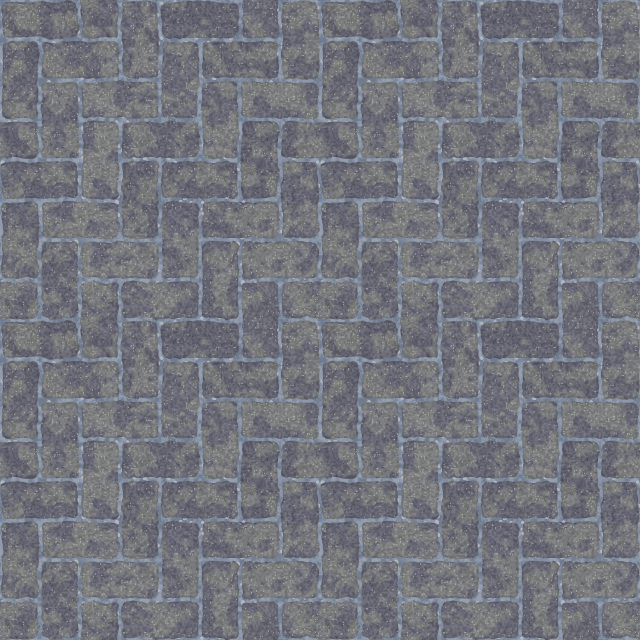
Give the GLSL for this texture, as a Shadertoy shader.

```glsl
const float CELLS = 16.0;   // brick widths across the canvas
const float PERIOD = 8.0;   // brick widths before the wear repeats
const float HALF_GAP = 0.047;
const float CORNER = 0.13;

const vec3 SLATE = vec3(0.405, 0.405, 0.455);
const vec3 WARM_GREY = vec3(0.485, 0.487, 0.490);
const vec3 VEIN = vec3(0.34, 0.34, 0.42);
const vec3 SPECK = vec3(0.71, 0.71, 0.70);
const vec3 MORTAR_DARK = vec3(0.43, 0.48, 0.56);
const vec3 MORTAR_LIGHT = vec3(0.59, 0.635, 0.70);
const vec3 CHIP = vec3(0.70, 0.71, 0.74);

float hash(vec2 p, float seed) {
    vec3 q = fract(vec3(p.xyx) * vec3(0.1031, 0.1030, 0.0973) + seed * 0.137);
    q += dot(q, q.yzx + 33.33);
    return fract((q.x + q.y) * q.z);
}

vec2 hash2(vec2 p, float seed) {
    return vec2(hash(p, seed), hash(p, seed + 3.7));
}

// Value noise that wraps every PERIOD units
float noise(vec2 p, float freq, float seed) {
    p *= freq;
    vec2 i = floor(p);
    vec2 f = p - i;
    f = f * f * (3.0 - 2.0 * f);
    float wrap = PERIOD * freq;
    vec2 a = mod(i, wrap);
    vec2 b = mod(i + 1.0, wrap);
    return mix(mix(hash(a, seed), hash(vec2(b.x, a.y), seed), f.x),
               mix(hash(vec2(a.x, b.y), seed), hash(b, seed), f.x), f.y);
}

float fbm(vec2 p, float freq, float seed) {
    float sum = 0.0;
    float amp = 0.5;
    for (int i = 0; i < 4; i++) {
        sum += amp * noise(p, freq, seed + float(i));
        freq *= 2.0;
        amp *= 0.5;
    }
    return sum / 0.9375;
}

// Scattered round grains; density is the chance of one per lattice cell
float grains(vec2 p, float freq, float density, float radius, float aa, float seed) {
    vec2 q = p * freq;
    vec2 i = floor(q);
    vec2 id = mod(i, PERIOD * freq);
    vec2 centre = 0.3 + 0.4 * hash2(id, seed);
    float r = radius * mix(0.6, 1.0, hash(id, seed + 8.0));
    float d = length(q - i - centre) - r;
    float edge = aa * freq * 0.5;
    return step(hash(id, seed + 5.0), density) * (1.0 - smoothstep(-edge, edge, d));
}

// Herringbone of 2 by 1 bricks: xy is the brick origin, zw its size
vec4 herringbone(vec2 p) {
    vec2 cell = floor(p);
    float k = mod(cell.x + cell.y + 1.0, 4.0);
    if (k < 1.5) return vec4(cell - vec2(step(0.5, k), 0.0), 2.0, 1.0);
    return vec4(cell - vec2(0.0, step(2.5, k)), 1.0, 2.0);
}

float roundedBox(vec2 p, vec2 halfSize, float r) {
    vec2 q = abs(p) - halfSize + r;
    return length(max(q, 0.0)) + min(max(q.x, q.y), 0.0) - r;
}

vec3 stone(vec2 p, float tone, float aa) {
    float blotch = fbm(p, 3.0, 11.0);
    float warm = smoothstep(0.40, 0.58, blotch + 0.10 * (tone - 0.5));
    vec3 col = mix(SLATE, WARM_GREY, warm);
    // Thin dark squiggles, strongest in the slate patches
    float ridge = abs(fbm(p, 7.0, 23.0) - 0.5);
    float vein = 1.0 - smoothstep(0.0, 0.045, ridge);
    col = mix(col, VEIN, vein * mix(0.55, 0.12, warm));
    // Fine grit and pale mineral specks
    col += 0.13 * (noise(p, 24.0, 31.0) - 0.5);
    col += 0.05 * (noise(p, 11.0, 37.0) - 0.5);
    float speck = grains(p, 16.0, mix(0.07, 0.19, warm), 0.30, aa, 41.0);
    return mix(col, SPECK, 0.75 * speck) + 0.02 * (tone - 0.5);
}

vec3 mortar(vec2 p, float aa) {
    float grit = 0.6 * noise(p, 9.0, 53.0) + 0.4 * noise(p, 22.0, 59.0);
    vec3 col = mix(MORTAR_DARK, MORTAR_LIGHT, smoothstep(0.15, 0.85, grit));
    return mix(col, CHIP, grains(p, 7.0, 0.13, 0.42, aa, 61.0));
}

void mainImage(out vec4 fragColor, in vec2 fragCoord) {
    vec2 p = fragCoord / iResolution.xy * CELLS;
    float aa = CELLS / min(iResolution.x, iResolution.y);

    // Uneven brick edges
    vec2 wobble = vec2(fbm(p, 3.0, 71.0), fbm(p, 3.0, 83.0)) - 0.5;
    vec2 w = p + 0.11 * wobble;
    vec4 brick = herringbone(w);
    vec2 id = mod(brick.xy, PERIOD);
    vec2 local = w - brick.xy;
    float d = roundedBox(local - 0.5 * brick.zw, 0.5 * brick.zw - HALF_GAP, CORNER);
    d += 0.035 * (noise(p, 12.0, 97.0) - 0.5);

    // Each brick takes its own patch of stone
    vec3 face = stone(local + PERIOD * hash2(id, 2.0), hash(id, 6.0), aa);
    face *= 1.0 - 0.10 * smoothstep(-0.08, 0.0, d);
    float joint = smoothstep(-0.7 * aa, 0.7 * aa, d);
    fragColor = vec4(mix(face, mortar(p, aa), joint), 1.0);
}
```
